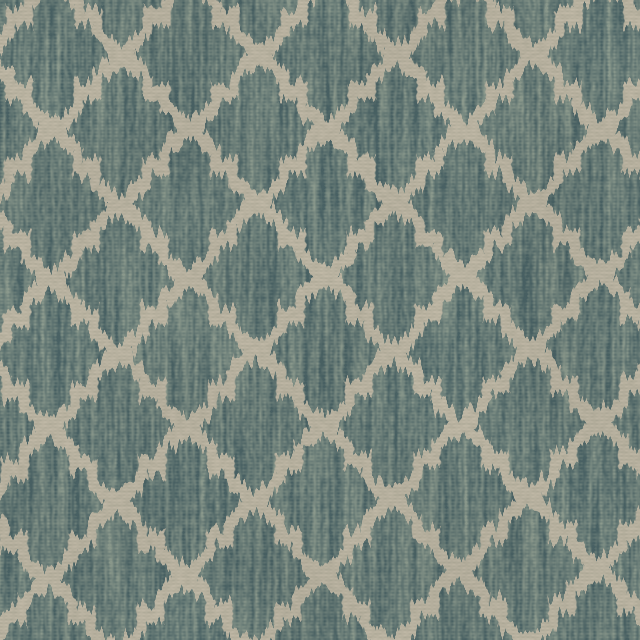
Write a WebGL 2 fragment shader that draws this pattern.

```glsl
#version 300 es
precision highp float;
// Woven ikat lattice: cream bands around stepped teal medallions with frayed edges.

uniform vec2 u_resolution;
out vec4 fragColor;

const float TAU = 6.2831853;
const vec2 PERIOD = vec2(0.2145, 0.2337);
const vec2 FIRST_CROSSING = vec2(0.191, 0.085);

const vec3 TEAL_DARK = vec3(0.28, 0.375, 0.385);
const vec3 TEAL_LIGHT = vec3(0.54, 0.595, 0.545);
const vec3 CREAM = vec3(0.745, 0.715, 0.645);
const vec3 CREAM_SHADE = vec3(0.63, 0.62, 0.55);

float hash(vec2 p) {
  vec3 q = fract(vec3(p.xyx) * 0.1031);
  q += dot(q, q.yzx + 33.33);
  return fract((q.x + q.y) * q.z);
}

vec2 gradient(vec2 cell) {
  float angle = TAU * hash(cell);
  return vec2(cos(angle), sin(angle));
}

// Gradient noise, roughly -0.7 to 0.7
float gradientNoise(vec2 p) {
  vec2 i = floor(p), f = fract(p);
  vec2 w = f * f * f * (f * (f * 6.0 - 15.0) + 10.0);
  vec2 e = vec2(1.0, 0.0);
  float a = dot(gradient(i), f);
  float b = dot(gradient(i + e.xy), f - e.xy);
  float c = dot(gradient(i + e.yx), f - e.yx);
  float d = dot(gradient(i + e.xx), f - e.xx);
  return mix(mix(a, b, w.x), mix(c, d, w.x), w.y);
}

// Lattice coordinates, with the slight skew of the cloth
vec2 latticeCoord(vec2 p) {
  vec2 d = p - FIRST_CROSSING;
  float column = (d.x + 0.0026 * d.y / PERIOD.y) / PERIOD.x;
  return vec2(column, d.y / (PERIOD.y - 0.0012 * column));
}

// Stepped medallion: wide pointed arms joined with a tall pointed lobe
float medallion(vec2 p) {
  vec2 a = abs(p);
  float arms = max(a.y - 0.0450, min(a.x - 0.0600, a.x + 0.9 * a.y - 0.0875));
  float lobe = max(a.x - 0.0320, a.y + 0.75 * a.x - 0.1010);
  return min(arms, lobe);
}

// Two interleaved grids of medallions
float medallionGrid(vec2 p) {
  vec2 q = latticeCoord(p) - vec2(0.5, 0.0);
  vec2 even = q - round(q);
  vec2 odd = q - 0.5 - round(q - 0.5);
  return min(medallion(even * PERIOD), medallion(odd * PERIOD));
}

// Warp threads slip up and down, so horizontal edges fray most
vec2 frayOffset(vec2 p) {
  float fine = gradientNoise(p * vec2(190.0, 11.0) + 7.3);
  float broad = gradientNoise(p * vec2(75.0, 9.0) + 41.7);
  float side = gradientNoise(p * vec2(24.0, 130.0) + 90.1);
  return vec2(0.004 * side, 0.020 * fine + 0.011 * broad);
}

// Fine rib of the weave, staggered on alternate threads
float weave(vec2 p, float ribs, float threads) {
  float rib = sin(TAU * ribs * p.y);
  float thread = sin(TAU * threads * p.x);
  return 0.6 * rib + 0.4 * rib * thread;
}

vec3 tealCloth(vec2 p) {
  float streaks = 0.42 * gradientNoise(p * vec2(72.0, 3.0))
                + 0.62 * gradientNoise(p * vec2(165.0, 7.0) + 19.4);
  float slubs = 0.40 * gradientNoise(p * vec2(190.0, 80.0) + 63.2);
  float tone = 0.46 + streaks + slubs + 0.13 * weave(p, 180.0, 95.0);
  return mix(TEAL_DARK, TEAL_LIGHT, clamp(tone, 0.0, 1.0));
}

vec3 creamCloth(vec2 p) {
  float slubs = 0.35 * gradientNoise(p * vec2(85.0, 190.0) + 28.6);
  float shade = 0.27 + slubs + 0.22 * weave(p, 180.0, 130.0);
  return mix(CREAM, CREAM_SHADE, clamp(shade, 0.0, 1.0));
}

void main() {
  vec2 p = gl_FragCoord.xy / u_resolution;
  p.y = 1.0 - p.y;

  float edge = medallionGrid(p + frayOffset(p));
  float softness = max(0.0014, 1.0 / u_resolution.y);
  float band = smoothstep(-softness, softness, edge);

  vec3 color = mix(tealCloth(p), creamCloth(p), band);
  color *= 1.0 + 0.04 * gradientNoise(p * 5.0 + 3.1);
  fragColor = vec4(color, 1.0);
}
```
